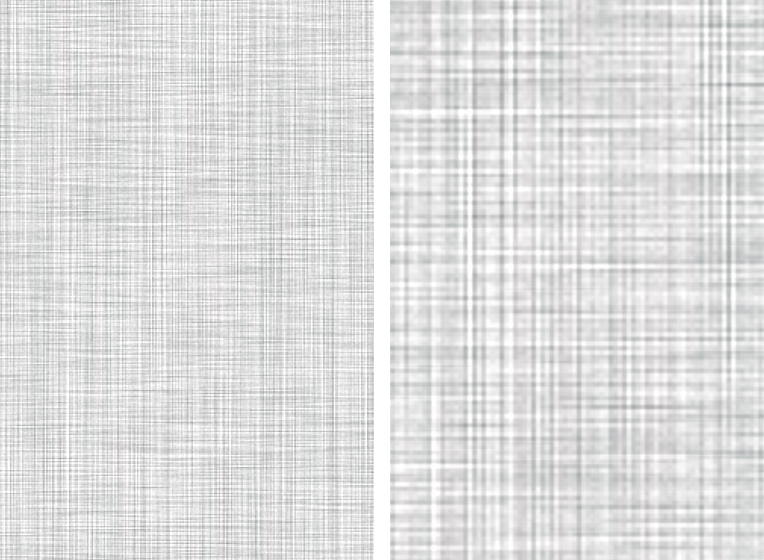
Left, the full canvas; right, a detail of the centre.
Reproduce this texture procedurally as a Shadertoy shader.

```glsl
// Thread counts are per canvas height; lengths are fractions of it.
const float FINE_COUNT = 370.0;
const float MEDIUM_COUNT = 150.0;
const float BROAD_COUNT = 18.0;
const float WEFT_LENGTH = 0.075;
const float WARP_LENGTH = 0.15;
const float BAND_LENGTH = 0.11;
const float BROAD_LENGTH = 0.35;

const float BASE_TONE = 0.873;
const float WEFT_CONTRAST = 0.155;
const float WARP_CONTRAST = 0.165;
const float MEDIUM_CONTRAST = 0.045;
const float BROAD_CONTRAST = 0.020;
const float GRAIN_CONTRAST = 0.08;
const float PAIR_CONTRAST = 0.018;
const float SLUB_DARKNESS = 0.06;
const float YARN_SOFTNESS = 0.38;
const float NEIGHBOUR_OPPOSITION = 0.5;

const vec3 COOL_SHADE = vec3(-0.020, 0.0, 0.004);
const vec3 ROSE_SHADE = vec3(0.007, -0.005, 0.001);

float hash(vec2 p) {
    vec3 q = fract(vec3(p.xyx) * 0.1031);
    q += dot(q, q.yzx + 33.33);
    return fract((q.x + q.y) * q.z);
}

// Smooth random brightness along a single thread.
float strand(float id, float along, float seed) {
    float s = along + 40.0 * hash(vec2(id, seed + 7.0));
    float cell = floor(s);
    float blend = smoothstep(0.0, 1.0, s - cell);
    vec2 key = vec2(id + seed * 17.0, cell + seed * 5.0);
    return mix(hash(key), hash(key + vec2(0.0, 1.0)), blend);
}

// Softened threads around zero; opposition makes neighbours differ.
float threads(float across, float along, float seed, float opposition) {
    float id = floor(across);
    float edge = smoothstep(0.5 - YARN_SOFTNESS, 0.5 + YARN_SOFTNESS, across - id);
    float a = strand(id, along, seed) - 0.5;
    float b = strand(id + 1.0, along, seed) - 0.5;
    float c = strand(id + 2.0, along, seed) - 0.5;
    return mix(a - opposition * b, b - opposition * c, edge);
}

float grain(vec2 p) {
    vec2 cell = floor(p);
    vec2 f = p - cell;
    float low = mix(hash(cell), hash(cell + vec2(1.0, 0.0)), f.x);
    float high = mix(hash(cell + vec2(0.0, 1.0)), hash(cell + 1.0), f.x);
    return mix(low, high, f.y);
}

void mainImage(out vec4 fragColor, in vec2 fragCoord) {
    vec2 p = fragCoord / iResolution.y;
    vec2 yarn = p * FINE_COUNT;

    // Fine crossing yarns; part of each warp runs much longer.
    float weft = threads(yarn.y, p.x / WEFT_LENGTH, 1.0, NEIGHBOUR_OPPOSITION);
    float warpShort = threads(yarn.x, p.y / WARP_LENGTH, 2.0, NEIGHBOUR_OPPOSITION);
    float warpLong = threads(yarn.x, p.y / (5.0 * WARP_LENGTH), 3.0, NEIGHBOUR_OPPOSITION);
    float warp = 0.72 * (warpShort + warpLong);

    // Light and dark warps alternate where the weave is tight.
    float tightness = 0.5 + threads(p.x * BROAD_COUNT, p.y / BROAD_LENGTH, 10.0, 0.0);
    float pairs = cos(3.14159 * yarn.x) * tightness;

    // Uneven bundles and faint wide bands.
    float bundles = threads(p.y * MEDIUM_COUNT, p.x / BAND_LENGTH, 4.0, 0.3)
                  + threads(p.x * MEDIUM_COUNT, p.y / (2.0 * BAND_LENGTH), 5.0, 0.3);
    float bands = threads(p.x * BROAD_COUNT, p.y / BROAD_LENGTH, 6.0, 0.0)
                + threads(p.y * BROAD_COUNT, p.x / BAND_LENGTH, 7.0, 0.0);

    float tone = BASE_TONE
               + WEFT_CONTRAST * weft
               + WARP_CONTRAST * warp
               + PAIR_CONTRAST * pairs
               + MEDIUM_CONTRAST * bundles
               + BROAD_CONTRAST * bands
               + GRAIN_CONTRAST * (grain(yarn + 50.0) - 0.5);

    // Occasional dark slubs in the weft.
    float slub = threads(yarn.y, p.x / WEFT_LENGTH, 8.0, 0.0);
    tone -= SLUB_DARKNESS * smoothstep(0.25, 0.5, slub);

    // Cool shadows and faintly rosy warp yarns.
    float shade = smoothstep(0.93, 0.65, tone);
    float rose = threads(p.x * MEDIUM_COUNT, p.y / BROAD_LENGTH, 9.0, 0.0);
    float cool = 1.0 - smoothstep(-0.15, 0.25, rose);
    vec3 color = vec3(tone)
               + COOL_SHADE * shade * mix(0.4, 1.0, cool)
               + ROSE_SHADE * smoothstep(0.0, 0.4, rose);

    fragColor = vec4(clamp(color, 0.0, 0.995), 1.0);
}
```
